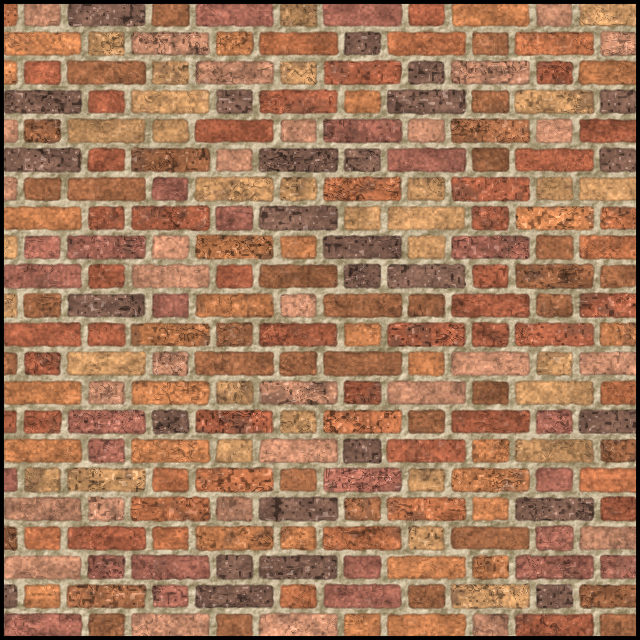
Write a WebGL 2 fragment shader that draws this texture.

```glsl
#version 300 es
precision highp float;

uniform vec2 u_resolution;
out vec4 fragColor;

float hash(vec2 p) {
    vec3 q = fract(p.xyx * 0.1031);
    q += dot(q, q.yzx + 33.33);
    return fract((q.x + q.y) * q.z);
}

float noise(vec2 p) {
    vec2 i = floor(p), f = fract(p);
    f = f * f * (3.0 - 2.0 * f);
    return mix(mix(hash(i), hash(i + vec2(1, 0)), f.x),
               mix(hash(i + vec2(0, 1)), hash(i + vec2(1, 1)), f.x), f.y);
}

float fbm(vec2 p) {
    float sum = 0.0, amplitude = 0.5;
    for (int i = 0; i < 4; i++) {
        sum += amplitude * noise(p);
        p = mat2(1.6, 1.2, -1.2, 1.6) * p + 17.3;
        amplitude *= 0.5;
    }
    return sum / 0.9375;
}

float roundedBox(vec2 p, vec2 halfSize, float radius) {
    vec2 d = abs(p) - halfSize + radius;
    return length(max(d, 0.0)) + min(max(d.x, d.y), 0.0) - radius;
}

// Fired clay colour, picked per brick
vec3 clayColor(float pick) {
    const vec3 clay[8] = vec3[8](
        vec3(0.78, 0.50, 0.32), vec3(0.67, 0.38, 0.27),
        vec3(0.78, 0.55, 0.43), vec3(0.62, 0.40, 0.27),
        vec3(0.78, 0.58, 0.39), vec3(0.73, 0.44, 0.29),
        vec3(0.66, 0.41, 0.34), vec3(0.50, 0.37, 0.31));
    return clay[int(pick * 7.99)];
}

// Creased surface height, stretched along the brick
float creases(vec2 p) {
    vec2 q = p * vec2(75.0, 150.0);
    q += 2.2 * vec2(noise(p * 90.0), noise(p * 90.0 + 31.0));
    return abs(2.0 * noise(q) - 1.0);
}

vec3 mortarColor(vec2 p, float edge) {
    float lumps = fbm(p * 95.0);
    float relief = lumps - fbm((p + vec2(-0.002, 0.003)) * 95.0);
    vec3 color = mix(vec3(0.62, 0.56, 0.43), vec3(0.82, 0.75, 0.63),
                     smoothstep(0.2, 0.75, lumps));
    color += 0.35 * relief + 0.07 * (noise(p * 28.0) - 0.5);
    return color * mix(0.87, 1.0, smoothstep(0.0, 0.0025, edge));
}

vec3 brickColor(vec2 p, vec2 id, float edge) {
    vec2 q = p + 3.0 * vec2(hash(id + 5.0), hash(id + 9.0));
    float pick = hash(id + 71.0);
    float wear = hash(id + 43.0);
    vec3 color = clayColor(pick) * mix(0.93, 1.07, hash(id + 23.0));

    // Scorched clouds and fine grit
    float cloud = fbm(q * vec2(38.0, 65.0));
    color *= 1.0 + 0.55 * (cloud - 0.5);
    color *= 1.0 + 0.28 * (noise(q * 260.0) - 0.5);
    color = mix(color, vec3(0.40, 0.30, 0.25),
                0.55 * wear * smoothstep(0.52, 0.75, fbm(q * 45.0 + 60.0)));

    // Dark creases with lit rims
    float crease = creases(q);
    float rim = creases(q + vec2(-0.0015, 0.002)) - crease;
    float patches = smoothstep(0.38, 0.65, noise(q * 40.0 + 8.0)) * (0.25 + 0.75 * wear);
    color *= 1.0 - 0.48 * patches * smoothstep(0.18, 0.0, crease);
    color += vec3(0.17, 0.14, 0.10) * patches * rim;

    // Pits and pale grains, strongest on dark bricks
    float speck = noise(q * 190.0 + 12.0);
    float roughness = mix(0.25, 0.85, max(step(0.875, pick), wear * wear));
    color *= 1.0 - 0.5 * roughness * smoothstep(0.68, 0.9, speck);
    color += 0.22 * roughness * smoothstep(0.24, 0.08, speck);
    return color * mix(0.84, 1.0, smoothstep(0.0, 0.004, -edge));
}

void main() {
    vec2 p = gl_FragCoord.xy / u_resolution;
    float pixel = 1.0 / min(u_resolution.x, u_resolution.y);

    // Flemish bond: long and short bricks alternate, courses shift by half
    float row = floor(p.y * 22.0);
    float x = p.x * 5.0 - 0.332 - 0.5 * mod(row, 2.0);
    float center = floor(x + 0.5);
    bool isShort = abs(x - center) > 0.332;
    if (isShort) center = floor(x) + 0.5;
    vec2 id = vec2(2.0 * center + 20.0, row);
    vec2 local = vec2((x - center) / 5.0, (fract(p.y * 22.0) - 0.5) / 22.0);

    // Slightly uneven size and chipped outline
    vec2 halfSize = vec2(isShort ? 0.028 : 0.0605, 0.0178);
    halfSize += 0.0012 * (vec2(hash(id + 3.0), hash(id + 7.0)) - 0.5);
    float edge = roundedBox(local, halfSize, 0.005);
    edge += 0.0045 * (fbm(p * 85.0 + 40.0) - 0.5);

    float cover = smoothstep(0.0007 + pixel, -0.0007 - pixel * 0.5, edge);
    vec3 color = mix(mortarColor(p, edge), brickColor(p, id, edge), cover);

    // Black frame
    vec2 margin = min(p, 1.0 - p);
    color *= smoothstep(-0.5, 0.5, (min(margin.x, margin.y) - 0.006) / pixel);
    fragColor = vec4(clamp(color, 0.0, 1.0), 1.0);
}
```
